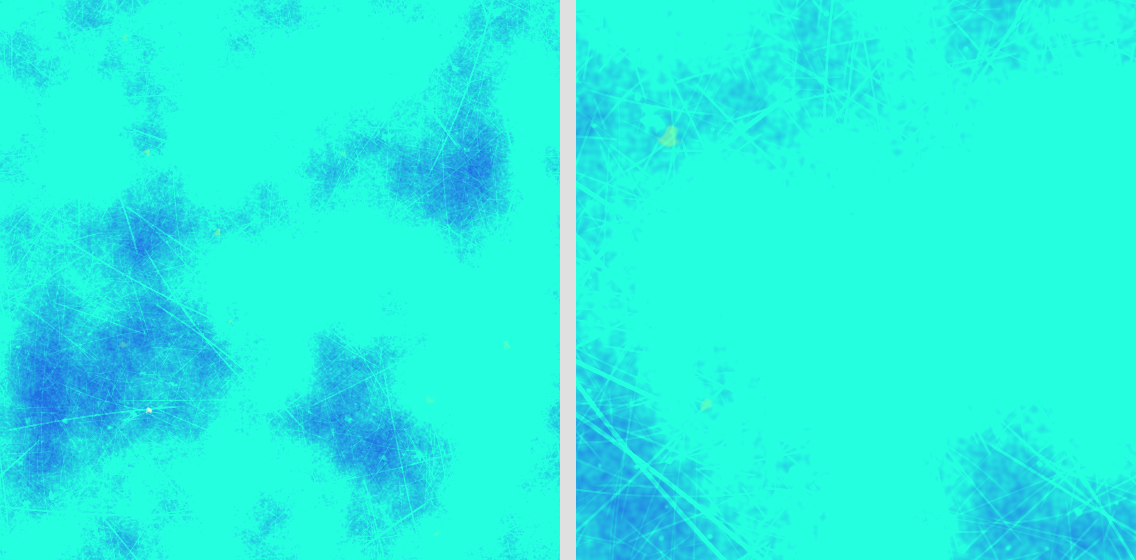
Left, the full canvas; right, a detail of the centre.
A Shadertoy shader for this texture:

```glsl
// Tiling cyan sheet with frayed blue patches, crossed by pale scratches and hairs.
// Wrapped gradient noise gives the depth of blue; bent strokes scattered on wrapped
// grids lift it again, and the result is clipped to flat cyan. Few warm flecks on top.

const float PI = 3.14159265;
const vec3 CYAN = vec3(0.14, 1.00, 0.88);
const vec3 BLUE = vec3(0.13, 0.44, 0.89);
const vec3 WARM = vec3(0.62, 1.00, 0.58);
const vec3 PALE = vec3(0.96, 1.00, 0.86);
const float BLUE_RANGE = 0.56;     // depth at which the blue is full
const float PATCH_BIAS = 0.015;    // raises the share of blue
const float PATCH_CONTRAST = 0.66;
const float GRAIN = 0.13;
const float SCRATCH_LIFT = 0.22;
const float HAIR_LIFT = 0.10;
const float SCRATCH_WIDTH = 0.0036;
const float HAIR_WIDTH = 0.0016;
const int STROKES_PER_CELL = 3;

// Three random values for a cell of a grid that wraps after n cells
vec3 hash3(ivec2 cell, int n, int seed) {
    ivec2 w = ((cell % n) + n) % n;
    uvec3 v = uvec3(w.x, w.y, seed) * 1664525u + 1013904223u;
    v.x += v.y * v.z; v.y += v.z * v.x; v.z += v.x * v.y;
    v ^= v >> 16u;
    v.x += v.y * v.z; v.y += v.z * v.x; v.z += v.x * v.y;
    return vec3(v >> 8u) / 16777216.0;
}

float cornerSlope(ivec2 cell, vec2 offset, int n, int seed) {
    float a = 2.0 * PI * hash3(cell, n, seed).x;
    return dot(vec2(cos(a), sin(a)), offset);
}

// Gradient noise with n whole periods across the canvas
float gradientNoise(vec2 uv, int n, int seed) {
    vec2 p = uv * float(n);
    ivec2 c = ivec2(floor(p));
    vec2 f = fract(p);
    vec2 s = f * f * f * (f * (f * 6.0 - 15.0) + 10.0);
    float low = mix(cornerSlope(c, f, n, seed),
                    cornerSlope(c + ivec2(1, 0), f - vec2(1, 0), n, seed), s.x);
    float high = mix(cornerSlope(c + ivec2(0, 1), f - vec2(0, 1), n, seed),
                     cornerSlope(c + ivec2(1, 1), f - vec2(1, 1), n, seed), s.x);
    return mix(low, high, s.y);
}

// Large blue patches with ragged borders
float patches(vec2 uv) {
    return gradientNoise(uv, 3, 11)
         + gradientNoise(uv, 5, 12) * 0.80
         + gradientNoise(uv, 9, 13) * 0.45
         + gradientNoise(uv, 18, 14) * 0.25
         + gradientNoise(uv, 37, 15) * 0.18;
}

// Slightly bent strokes of random direction, up to two cells long
float strokes(vec2 uv, int n, float width, float pixel, int seed) {
    vec2 p = uv * float(n);
    ivec2 base = ivec2(floor(p));
    float sum = 0.0;
    for (int y = -1; y <= 1; y++)
    for (int x = -1; x <= 1; x++)
    for (int k = 0; k < STROKES_PER_CELL; k++) {
        ivec2 cell = base + ivec2(x, y);
        vec3 place = hash3(cell, n, seed + k);
        vec3 form = hash3(cell, n, seed + k + 16);
        vec2 d = p - vec2(cell) - place.xy;
        vec2 dir = vec2(cos(place.z * PI), sin(place.z * PI));
        float along = dot(d, dir);
        float bend = (form.y - 0.5) * 0.25 * along * along;
        float dist = abs(dot(d, vec2(-dir.y, dir.x)) + bend) / float(n);
        float halfLength = mix(0.35, 0.95, form.x);
        float halfWidth = 0.5 * width * mix(0.45, 1.0, form.z);
        float body = 1.0 - smoothstep(halfWidth - 0.5 * pixel, halfWidth + 0.5 * pixel, dist);
        float ends = 1.0 - smoothstep(0.8 * halfLength, halfLength, abs(along));
        sum += body * ends * mix(0.4, 1.3, form.z);
    }
    return sum;
}

// Scattered ragged specks: x is coverage, y a random value per speck
vec2 flecks(vec2 uv, int n, float share, float radius, float pixel, int seed) {
    vec2 p = uv * float(n);
    ivec2 cell = ivec2(floor(p));
    vec3 place = hash3(cell, n, seed);
    vec3 form = hash3(cell, n, seed + 1);
    float r = radius * mix(0.35, 1.0, form.x);
    float dist = length(fract(p) - mix(vec2(0.25), vec2(0.75), place.xy)) / float(n);
    dist += 1.3 * r * gradientNoise(uv, 150, seed);
    float cover = 1.0 - smoothstep(0.6 * r - pixel, r + pixel, dist);
    return vec2(cover * step(place.z, share), form.y);
}

void mainImage(out vec4 fragColor, in vec2 fragCoord) {
    vec2 uv = fragCoord / iResolution.xy;
    float pixel = 1.0 / min(iResolution.x, iResolution.y);

    // Depth of blue with fine grain
    float depth = PATCH_BIAS + PATCH_CONTRAST * patches(uv);
    depth += GRAIN * (gradientNoise(uv, 110, 21) + gradientNoise(uv, 230, 22));

    // Bold scratches, then ever shorter hairs
    depth -= SCRATCH_LIFT * strokes(uv, 4, SCRATCH_WIDTH, pixel, 100);
    depth -= HAIR_LIFT * 1.3 * strokes(uv, 7, HAIR_WIDTH * 1.2, pixel, 200);
    depth -= HAIR_LIFT * strokes(uv, 12, HAIR_WIDTH, pixel, 300);
    depth -= HAIR_LIFT * 0.9 * strokes(uv, 20, HAIR_WIDTH, pixel, 400);
    depth -= HAIR_LIFT * 0.8 * strokes(uv, 34, HAIR_WIDTH, pixel, 500);

    // Pale clots and dust
    depth -= 0.25 * flecks(uv, 14, 0.40, 0.008, pixel, 600).x;
    depth -= 0.22 * flecks(uv, 45, 0.35, 0.002, pixel, 620).x;

    vec3 color = mix(CYAN, BLUE, clamp(depth / BLUE_RANGE, 0.0, 1.0));
    vec2 warm = flecks(uv, 6, 0.40, 0.007, pixel, 640);
    color = mix(color, mix(WARM, PALE, smoothstep(0.85, 0.95, warm.y)),
                warm.x * mix(0.25, 1.0, warm.y * warm.y));
    fragColor = vec4(color, 1.0);
}
```
